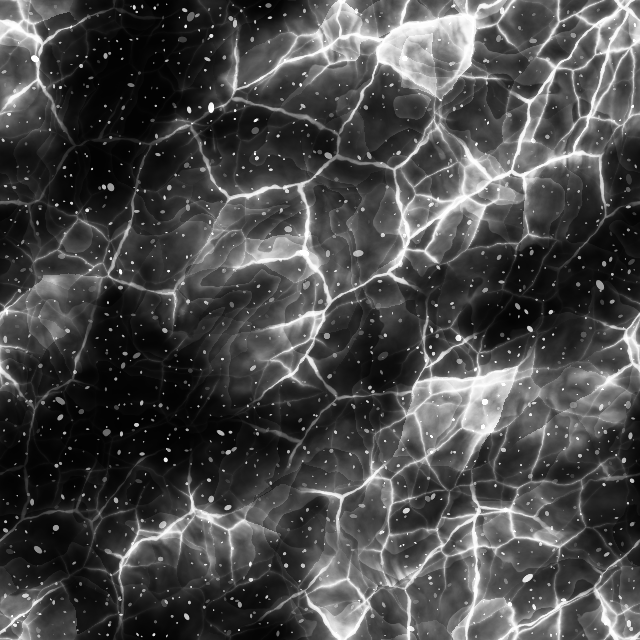
This texture is drawn by a Shadertoy shader. Its source:

```glsl
// Seamless monochrome web of glowing cracks over torn smoky sheets, dusted with specks.

float hash(vec2 p) {
    return fract(sin(dot(p, vec2(127.1, 311.7))) * 43758.5453);
}

vec2 hash2(vec2 p) {
    return vec2(hash(p), hash(p + 57.3));
}

// Cell index wrapped to whole repeats
vec2 wrap(vec2 cell, vec2 n) {
    return floor(mod(cell + 0.5, n));
}

// The same for a lattice turned by 45 degrees
vec2 wrapDiagonal(vec2 cell, vec2 n) {
    float turn = floor((cell.y + 0.5) / n.y);
    return wrap(cell - turn * n, n * 2.0);
}

// Value noise with n cells per tile
float noise(vec2 p, vec2 n, float seed) {
    p *= n;
    vec2 i = floor(p), f = fract(p);
    f = f * f * (3.0 - 2.0 * f);
    float a = hash(wrap(i, n) + seed);
    float b = hash(wrap(i + vec2(1, 0), n) + seed);
    float c = hash(wrap(i + vec2(0, 1), n) + seed);
    float d = hash(wrap(i + vec2(1, 1), n) + seed);
    return mix(mix(a, b, f.x), mix(c, d, f.x), f.y);
}

float fbm(vec2 p, float n, float seed) {
    float sum = 0.0, amp = 0.516;
    for (int i = 0; i < 5; i++) {
        sum += amp * noise(p, vec2(n), seed + float(i) * 7.1);
        amp *= 0.5;
        n *= 2.0;
    }
    return sum;
}

// Diagonal Voronoi: x = distance to the nearest border, y = random value of the cell
vec2 cracks(vec2 p, vec2 n, float seed) {
    p = vec2(p.x - p.y, p.x + p.y) * n;
    vec2 base = floor(p), f = fract(p), nearCell, nearPoint;
    float best = 9.0, border = 9.0;
    for (int y = -1; y <= 1; y++)
    for (int x = -1; x <= 1; x++) {
        vec2 g = vec2(x, y);
        vec2 r = g + hash2(wrapDiagonal(base + g, n) + seed) - f;
        if (dot(r, r) < best) {
            best = dot(r, r);
            nearCell = g;
            nearPoint = r;
        }
    }
    for (int y = -2; y <= 2; y++)
    for (int x = -2; x <= 2; x++) {
        vec2 g = nearCell + vec2(x, y);
        vec2 r = g + hash2(wrapDiagonal(base + g, n) + seed) - f;
        vec2 across = r - nearPoint;
        if (dot(across, across) > 1e-4)
            border = min(border, dot(0.5 * (r + nearPoint), normalize(across)));
    }
    return vec2(border, hash(wrapDiagonal(base + nearCell, n) + seed + 19.7));
}

// Small tilted oval grains, one at most per grid cell
float specks(vec2 uv, float n) {
    vec2 cell = wrap(floor(uv * n), vec2(n)) + n;
    vec2 d = fract(uv * n) - mix(vec2(0.25), vec2(0.75), hash2(cell));
    float angle = 6.2832 * hash(cell + 3.7), size = hash(cell + 8.1);
    d = mat2(cos(angle), sin(angle), -sin(angle), cos(angle)) * d;
    d.x *= mix(0.5, 1.0, hash(cell + 5.9));
    float radius = 0.06 + 0.08 * size * size * size, soft = 0.0008 * n;
    float shape = 1.0 - smoothstep(radius - soft, radius + soft, length(d));
    return shape * step(0.58, hash(cell + 2.3)) * mix(0.2, 0.95, hash(cell + 6.6));
}

void mainImage(out vec4 fragColor, in vec2 fragCoord) {
    vec2 uv = fragCoord / iResolution.xy;

    // Broad bends plus a fine jagged tremble
    vec2 bend = vec2(fbm(uv, 4.0, 1.0), fbm(uv, 4.0, 31.0)) - 0.5;
    vec2 tremble = vec2(fbm(uv, 36.0, 5.0), fbm(uv, 36.0, 45.0)) - 0.5;
    vec2 p = uv + 0.1 * bend + 0.011 * tremble;

    // Whole-number shear pulls the bright banks along the rising diagonal
    vec2 q = vec2(p.x - p.y, p.y);
    float cloud = smoothstep(0.36, 0.68, 0.5 * fbm(q, 3.0, 11.0) + 0.5 * fbm(p, 5.0, 61.0));

    // Torn sheets: sharp rim on one side, slow fade on the other
    vec2 drift = p + 0.25 * bend.yx;
    float fold = fract(4.0 * noise(drift, vec2(6.0), 23.0) + 2.0 * noise(drift, vec2(15.0), 29.0));
    float sheet = pow(fold, 4.0) * (1.0 - smoothstep(0.96, 1.0, fold));
    float veil = noise(drift, vec2(9.0), 37.0);
    vec2 shard = cracks(p + 0.12 * bend.yx, vec2(7.0, 6.0), 71.0);
    float light = 0.02 + 0.28 * cloud * (0.5 + 0.6 * veil + 0.5 * shard.y);
    light += 0.18 * sheet * (0.2 + cloud);
    light += (0.06 + 0.2 * cloud) * veil * exp(-55.0 * shard.x);

    // Fibres that comb the glow, and a fine mottle
    float fibre = noise(p + 0.2 * bend, vec2(120.0, 8.0), 41.0);
    float comb = 1.0 + 1.3 * (fibre - 0.5) * smoothstep(0.45, 0.7, noise(q, vec2(6.0), 43.0));
    comb *= 0.5 + fbm(p, 45.0, 83.0);

    // Main cracks with a ragged core, lit more strongly on one side
    vec2 main = cracks(p, vec2(6.0, 4.0), 13.0);
    float ragged = 0.025 * noise(uv, vec2(100.0), 67.0);
    float strength = smoothstep(0.25, 0.6, noise(p, vec2(9.0), 47.0));
    float core = 0.65 * (1.0 - smoothstep(0.008, 0.026, main.x + ragged - 0.01)) + 0.4 * exp(-26.0 * main.x);
    light += 0.95 * cloud * cloud * main.y * main.y * exp(-4.5 * main.x) * comb;
    light += (0.14 + 0.9 * cloud) * strength * core;

    // Finer branching cracks
    vec2 fine = cracks(p + 0.03 * bend.yx, vec2(11.0, 8.0), 17.0);
    float branch = smoothstep(0.4, 0.75, noise(p, vec2(11.0), 53.0));
    light += 0.45 * cloud * cloud * fine.y * fine.y * exp(-4.0 * fine.x) * comb;
    light += (0.06 + 0.75 * cloud) * branch * exp(-38.0 * fine.x);
    light *= 0.65 + 0.7 * fbm(p, 50.0, 91.0);

    // Deepen the shadows, ease the highlights
    light = pow(light, 1.15);
    light = light < 0.75 ? light : 1.0 - 0.25 * exp(-3.0 * (light - 0.75));

    // Dust
    float dust = max(specks(uv, 26.0), max(specks(uv, 39.0), specks(uv, 56.0)));
    light = max(light, dust * (0.6 + 0.4 * veil) + 0.5 * light * step(0.01, dust));

    fragColor = vec4(vec3(clamp(light, 0.0, 1.0)), 1.0);
}
```
